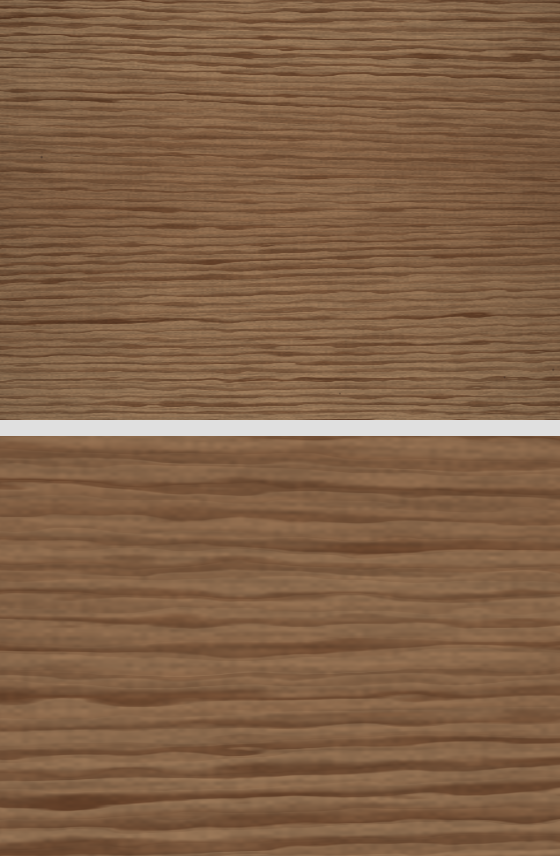
Top, the full canvas; bottom, a detail of the centre.
Reproduce this texture procedurally as a WebGL 2 fragment shader.

```glsl
#version 300 es
precision highp float;

uniform vec2 u_resolution;
out vec4 fragColor;

const vec3 PALE_WOOD = vec3(0.572, 0.452, 0.335);
const vec3 WARM_WOOD = vec3(0.505, 0.375, 0.268);
const vec3 DARK_GRAIN = vec3(0.365, 0.232, 0.145);
const vec3 SPECK_COLOR = vec3(0.22, 0.16, 0.13);
const float RINGS = 49.0;          // grain lines per canvas height
const float HEART_HEIGHT = 0.52;   // level the lines lean towards
const float CONVERGENCE = 0.25;
const float SLOW_WARP = 1.3;
const float JAGGEDNESS = 0.40;
const float FRAYING = 0.32;        // ragged shift of the line edges
const float EDGE_WIDTH = 0.12;     // sharp side of a grain line
const float FIBRE_CONTRAST = 0.13;
const float DUST_CONTRAST = 0.10;
const float SPECK_RADIUS = 0.0026;
const float SPECK_CELLS = 4.0;

float hash(vec2 p) {
    return fract(sin(dot(p, vec2(127.1, 311.7))) * 43758.5453);
}

float noise(vec2 p) {
    vec2 cell = floor(p);
    vec2 f = fract(p);
    f = f * f * (3.0 - 2.0 * f);
    float low = mix(hash(cell), hash(cell + vec2(1.0, 0.0)), f.x);
    float high = mix(hash(cell + vec2(0.0, 1.0)), hash(cell + vec2(1.0, 1.0)), f.x);
    return mix(low, high, f.y);
}

float fbm(vec2 p) {
    float sum = 0.0;
    float weight = 0.5;
    for (int i = 0; i < 4; i++) {
        sum += weight * (noise(p) - 0.5);
        p = p * 2.03 + vec2(17.3, 9.1);
        weight *= 0.5;
    }
    return sum;
}

// Height after the lean, so lines close in towards the right
float leanedHeight(vec2 p) {
    float d = p.y - HEART_HEIGHT;
    return d + CONVERGENCE * (p.x - 0.67) * d * exp(-14.0 * d * d);
}

// Lines with one crisp side and one soft side, broken along their length
float grainLines(float ring, float x, float pixel) {
    float id = floor(ring);
    float phase = fract(ring);
    float along = noise(vec2(x * 4.0 + id * 5.3, id * 7.7));
    float breaks = noise(vec2(x * 13.0 + id * 9.1, id * 3.3));
    float reach = mix(0.40, 0.85, hash(vec2(id, 3.7))) + 0.25 * (along - 0.5);
    float strength = mix(0.55, 1.10, hash(vec2(id, 8.1)));
    strength *= mix(0.60, 1.15, along) * mix(0.75, 1.15, breaks);
    float crisp = smoothstep(0.0, max(EDGE_WIDTH, pixel), phase);
    float soft = 1.0 - smoothstep(0.22, reach, phase);
    return strength * crisp * soft;
}

float speckMask(vec2 p, float pixel) {
    vec2 cell = floor(p * SPECK_CELLS);
    vec2 offset = vec2(hash(cell + 2.3), hash(cell + 6.9)) * 0.8 + 0.1;
    float dist = length(p - (cell + offset) / SPECK_CELLS);
    float radius = SPECK_RADIUS * hash(cell + 4.1);
    float present = step(0.72, hash(cell + 11.7));
    return present * (1.0 - smoothstep(radius - pixel, radius + pixel, dist));
}

void main() {
    vec2 p = gl_FragCoord.xy / u_resolution.y;
    float aspect = u_resolution.x / u_resolution.y;
    float pixel = 1.0 / u_resolution.y;
    float across = p.x / aspect;
    float d = p.y - HEART_HEIGHT;
    float height = leanedHeight(p);

    // Broad tone: a warmer heart that spreads to the right
    float heart = exp(-14.0 * d * d) * mix(0.65, 1.0, across);
    float patches = fbm(vec2(p.x * 1.3, height * 6.0) + 53.0);
    vec3 color = mix(PALE_WOOD, WARM_WOOD, clamp(heart + patches, 0.0, 1.0));

    // Main lines with frayed edges, and a finer set between them
    float fibre = noise(vec2(p.x * 22.0, height * 200.0)) - 0.5;
    float ring = height * RINGS + SLOW_WARP * fbm(vec2(p.x * 1.5, p.y * 7.0));
    ring += JAGGEDNESS * fbm(vec2(p.x * 16.0, p.y * 75.0) + 31.0) + FRAYING * fibre;
    float lines = grainLines(ring, p.x, RINGS * pixel);
    float fine = grainLines(ring * 1.73 + 91.0, p.x * 1.6, RINGS * 1.73 * pixel);
    float dark = lines * 0.88 + fine * 0.30;
    dark *= mix(1.0, 0.82, heart);
    color = mix(color, DARK_GRAIN, clamp(dark, 0.0, 1.0));

    // Long threads and short pores
    float thread = noise(vec2(p.x * 12.0, height * 290.0) + 19.0) - 0.5;
    float dust = noise(p * vec2(170.0, 330.0) + 7.0) - 0.5;
    color *= 1.0 + FIBRE_CONTRAST * thread + DUST_CONTRAST * dust;

    // Soft falloff towards the sides
    float side = 2.0 * across - 1.0;
    color *= 1.04 - 0.10 * side * side - 0.12 * d * d;

    color = mix(color, SPECK_COLOR, 0.6 * speckMask(p, pixel));
    fragColor = vec4(color, 1.0);
}
```
